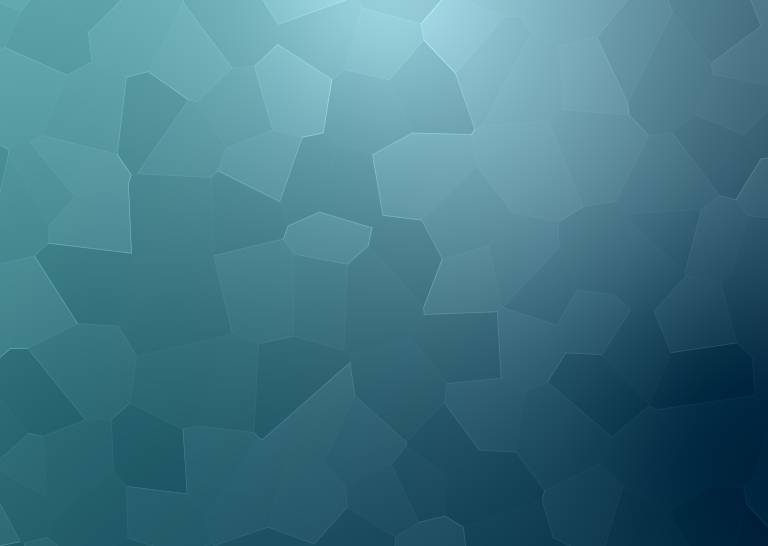
Give the GLSL for this background, as a Shadertoy shader.

```glsl
// A cracked-glass field of irregular cells over a teal to navy gradient.
// Jittered-grid Voronoi gives each cell a shade; thin light seams follow
// the borders and grow brighter where neighbouring shades differ.

vec2 hash2(vec2 p) {
    vec2 q = vec2(dot(p, vec2(127.1, 311.7)), dot(p, vec2(269.5, 183.3)));
    return fract(sin(q) * 43758.5453);
}

vec2 seedPoint(vec2 cell) {
    return cell + hash2(cell);
}

float cellShade(vec2 cell) {
    return hash2(cell + 37.0).x - 0.5;
}

float glow(vec2 p, vec2 center, float falloff) {
    vec2 d = p - center;
    return exp(-falloff * dot(d, d));
}

// Corner gradient with a lamp above and a deep shadow at the right
vec3 backdrop(vec2 p, float aspect) {
    vec2 uv = vec2(p.x / aspect, p.y);
    vec3 low = mix(vec3(0.16, 0.39, 0.44), vec3(0.04, 0.19, 0.28), uv.x);
    vec3 high = mix(vec3(0.35, 0.63, 0.65), vec3(0.24, 0.40, 0.47), uv.x);
    vec3 color = mix(low, high, uv.y);
    color += vec3(0.20, 0.21, 0.21) * glow(p, vec2(0.56 * aspect, 1.0), 3.6);
    color += vec3(0.11, 0.10, 0.10) * glow(p, vec2(0.50 * aspect, 1.02), 24.0);
    color += vec3(0.06, 0.06, 0.06) * glow(p, vec2(0.70 * aspect, 0.68), 9.0);
    color -= vec3(0.11, 0.11, 0.10) * glow(p, vec2(0.96 * aspect, 0.25), 12.0);
    color -= vec3(0.03, 0.02, 0.02) * glow(p, vec2(0.14 * aspect, 0.23), 14.0);
    return color;
}

// Returns cell shade and seam strength
vec2 crackedCells(vec2 p, float pixel) {
    vec2 home = floor(p);
    vec2 nearestCell = home;
    float nearest = 1e3;
    for (int y = -2; y <= 2; y++)
    for (int x = -2; x <= 2; x++) {
        vec2 cell = home + vec2(x, y);
        vec2 d = seedPoint(cell) - p;
        if (dot(d, d) < nearest) {
            nearest = dot(d, d);
            nearestCell = cell;
        }
    }

    // Distance to each bisector, weighted by the step in shade across it
    vec2 toSeed = seedPoint(nearestCell) - p;
    float ownShade = cellShade(nearestCell);
    float shade = ownShade, seam = 0.0;
    float width = max(0.012, pixel);
    for (int y = -2; y <= 2; y++)
    for (int x = -2; x <= 2; x++) {
        if (x == 0 && y == 0) continue;
        vec2 cell = nearestCell + vec2(x, y);
        vec2 toOther = seedPoint(cell) - p;
        float edge = dot(0.5 * (toSeed + toOther), normalize(toOther - toSeed));
        float difference = cellShade(cell) - ownShade;
        float cover = 1.0 - smoothstep(0.0, width, edge);
        shade += 0.5 * difference * cover;
        seam = max(seam, (0.06 + 0.9 * difference * difference + 0.3 * abs(difference)) * cover);
    }
    return vec2(shade, seam);
}

void mainImage(out vec4 fragColor, in vec2 fragCoord) {
    vec2 p = fragCoord / iResolution.y;
    float aspect = iResolution.x / iResolution.y;
    float density = 8.0;

    vec3 color = backdrop(p, aspect);
    vec2 cells = crackedCells(p * density + 3.0, density / iResolution.y);

    // Shade the panes, then light their seams
    float light = 0.35 + color.g;
    color += 0.075 * light * cells.x;
    color += vec3(0.13, 0.15, 0.15) * light * cells.y;
    fragColor = vec4(clamp(color, 0.0, 1.0), 1.0);
}
```
